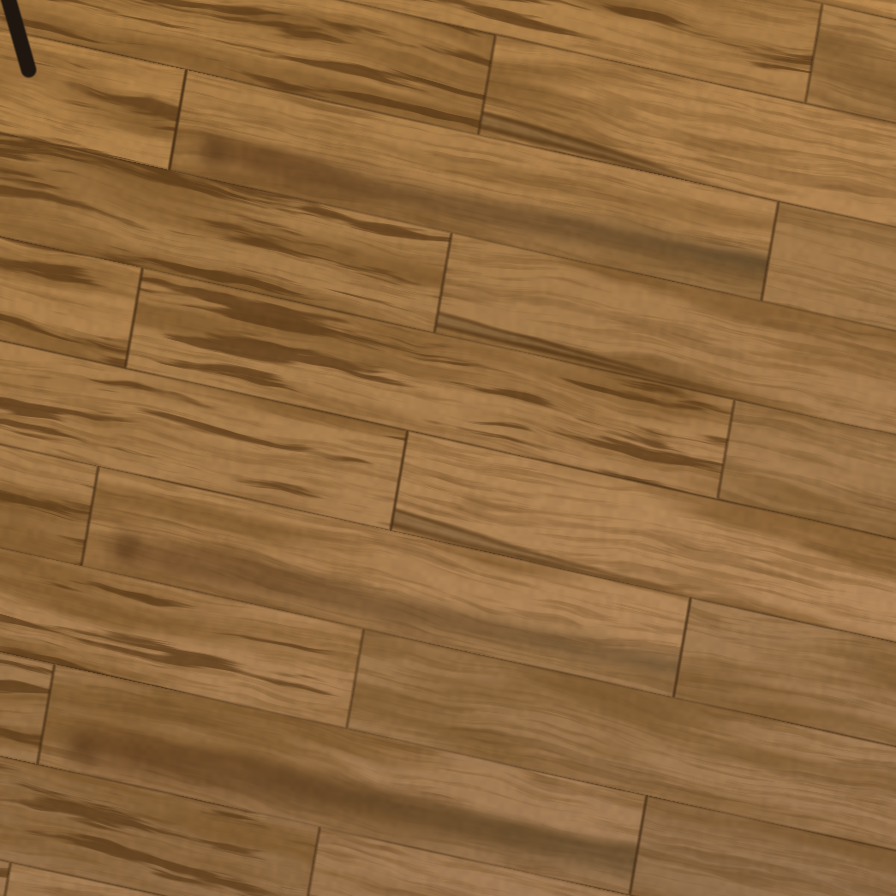
This texture is drawn by a Shadertoy shader. Its source:

```glsl
// A tilted floor of wooden planks laid in running bond, with a short dark rod at the top left.
// The canvas is rotated into plank units; every plank gets its own tone, grain and streaks
// from stretched value noise, then thin seams and uneven light are added.

const vec2  ORIGIN      = vec2(0.208, 0.078);   // corner of plank (0,0), from the top left
const vec2  ALONG       = vec2(0.9763, 0.2165); // plank direction, y pointing down
const vec2  PLANK       = vec2(0.677, 0.1132);  // length and width
const float BOND        = 0.485;                // shift of odd rows, in plank lengths
const float JOINT_LEAN  = 0.008;
const float END_SEAM    = 0.0016;               // half widths of the seams
const float SIDE_SEAM   = 0.0010;
const float SOFTNESS    = 0.0016;
const vec3  WARM_LIGHT  = vec3(0.690, 0.505, 0.275);
const vec3  PALE_LIGHT  = vec3(0.655, 0.500, 0.350);
const vec3  GRAIN_BROWN = vec3(0.470, 0.325, 0.155);
const vec3  STREAK_DARK = vec3(0.340, 0.215, 0.085);
const vec3  BAND_BROWN  = vec3(0.400, 0.255, 0.120);
const vec3  BAND_GREY   = vec3(0.390, 0.295, 0.175);
const vec3  SEAM_COLOR  = vec3(0.270, 0.175, 0.080);
const vec3  ROD_COLOR   = vec3(0.120, 0.090, 0.060);
const vec2  ROD_START   = vec2(0.004, -0.020);
const vec2  ROD_END     = vec2(0.032, 0.078);
const float ROD_RADIUS  = 0.0085;

float hash(vec2 p) {
    vec3 q = fract(vec3(p.xyx) * 0.1031);
    q += dot(q, q.yzx + 33.33);
    return fract((q.x + q.y) * q.z);
}

float noise(vec2 p) {
    vec2 i = floor(p), f = fract(p);
    f = f * f * (3.0 - 2.0 * f);
    return mix(mix(hash(i), hash(i + vec2(1, 0)), f.x),
               mix(hash(i + vec2(0, 1)), hash(i + vec2(1, 1)), f.x), f.y);
}

float fbm(vec2 p) {
    float sum = 0.0, amp = 0.533;
    for (int i = 0; i < 4; i++) {
        sum += amp * noise(p);
        p = p * 2.03 + 17.7;
        amp *= 0.5;
    }
    return sum;
}

// Dark heart band that starts at a knot and greys toward the far end
vec3 addBand(vec3 color, vec2 l, float grain) {
    float y = l.y - 0.74 + 0.10 * l.x + 0.25 * (grain - 0.5);
    float band = smoothstep(-0.26, 0.0, y) * (1.0 - 0.65 * smoothstep(0.03, 0.24, y));
    band *= smoothstep(0.02, 0.16, l.x) * (0.45 + 0.6 * grain);
    color = mix(color, mix(BAND_BROWN, BAND_GREY, l.x), band);
    vec2 k = (l - vec2(0.07, 0.74)) * vec2(6.0, 1.0);
    return mix(color, BAND_BROWN * 0.85, 0.65 * exp(-35.0 * dot(k, k)));
}

// Two thin lines that leave the left end and run to the lower side
vec3 addLowLines(vec3 color, vec2 l, float grain) {
    float wobble = 0.12 * (grain - 0.5), fade = smoothstep(0.62, 0.2, l.x);
    float upper = l.y - 0.78 - 0.42 * l.x + wobble;
    float lower = l.y - 0.92 - 0.14 * l.x + wobble;
    float between = smoothstep(-0.05, 0.04, upper) * smoothstep(0.06, -0.04, lower);
    color = mix(color, BAND_GREY, 0.40 * fade * between);
    float lines = max(smoothstep(0.045, 0.0, abs(upper)), smoothstep(0.05, 0.0, abs(lower)));
    return mix(color, STREAK_DARK, 0.75 * fade * lines * (0.5 + grain));
}

vec3 plankColor(vec2 l, vec2 id, vec3 light) {
    vec2 seed = 40.0 * vec2(hash(id + 11.3), hash(id + 57.9));
    vec2 g = l;
    g.y += 0.30 * (fbm(l * vec2(3.0, 1.2) + seed) - 0.5);
    float broad = fbm(g * vec2(2.2, 3.5) + seed);
    float fine  = fbm(g * vec2(8.0, 26.0) + seed + 9.0);
    float vein  = fbm(g * vec2(4.5, 9.0) + seed + 31.0);

    bool odd     = mod(id.y, 2.0) > 0.5;
    bool first   = id.x == 0.0;
    bool banded  = first && !odd && id.y >= 0.0 && id.y != 2.0;
    bool lined   = first && odd && id.y != 5.0;
    bool streaky = id.x < 0.0 || (first && !odd && !banded);

    vec3 color = light * (0.95 + 0.10 * hash(id + 3.1));
    color = mix(color, GRAIN_BROWN, 0.70 * smoothstep(0.38, 0.76, broad));
    color = mix(color, GRAIN_BROWN, 0.40 * smoothstep(0.42, 0.78, fine));
    float streak = smoothstep(0.59, 0.73, vein);
    color = mix(color, STREAK_DARK, streak * (streaky ? 0.72 : 0.22));
    if (banded) color = addBand(color, l, broad);
    if (lined) color = addLowLines(color, l, broad);
    if (!banded && !lined && !streaky) color = mix(color, BAND_GREY, 0.16);
    return color;
}

float segmentDistance(vec2 p, vec2 a, vec2 b) {
    vec2 ab = b - a;
    return length(p - a - ab * clamp(dot(p - a, ab) / dot(ab, ab), 0.0, 1.0));
}

void mainImage(out vec4 fragColor, in vec2 fragCoord) {
    vec2 p = fragCoord / iResolution.xy;
    p.y = 1.0 - p.y;
    float soft = max(SOFTNESS, 1.0 / iResolution.y);

    // Plank index and position inside the plank
    vec2 d = p - ORIGIN;
    vec2 q = vec2(dot(d, ALONG), dot(d, vec2(-ALONG.y, ALONG.x))) / PLANK;
    float row = floor(q.y);
    q.x -= BOND * mod(row, 2.0) + JOINT_LEAN * fract(q.y);
    vec2 id = vec2(floor(q.x), row), l = fract(q);

    vec3 light = mix(WARM_LIGHT, PALE_LIGHT, clamp(0.8 * p.y + 0.25 * p.x, 0.0, 1.0));
    light *= 0.96 + 0.07 * p.x - 0.05 * p.y;
    vec3 color = plankColor(l, id, light);

    // Seams: clear at the ends, broken along the sides
    vec2 edge = min(l, 1.0 - l) * PLANK;
    float endSeam  = smoothstep(END_SEAM + soft, END_SEAM - soft, edge.x);
    float sideSeam = smoothstep(SIDE_SEAM + soft, SIDE_SEAM - soft, edge.y);
    float joint = floor(q.x + 0.5);
    endSeam  *= 0.50 + 0.40 * hash(vec2(joint, row) + 71.0);
    sideSeam *= 0.25 + 0.60 * noise(vec2(q.x * 6.0, floor(q.y + 0.5) * 5.0));
    color = mix(color, SEAM_COLOR, max(endSeam, sideSeam));

    // Soft mottling over the whole floor
    color *= 0.97 + 0.06 * noise(p * 150.0);

    float rod = segmentDistance(p, ROD_START, ROD_END) - ROD_RADIUS;
    color = mix(color, ROD_COLOR, smoothstep(soft, -soft, rod));
    fragColor = vec4(color, 1.0);
}
```
